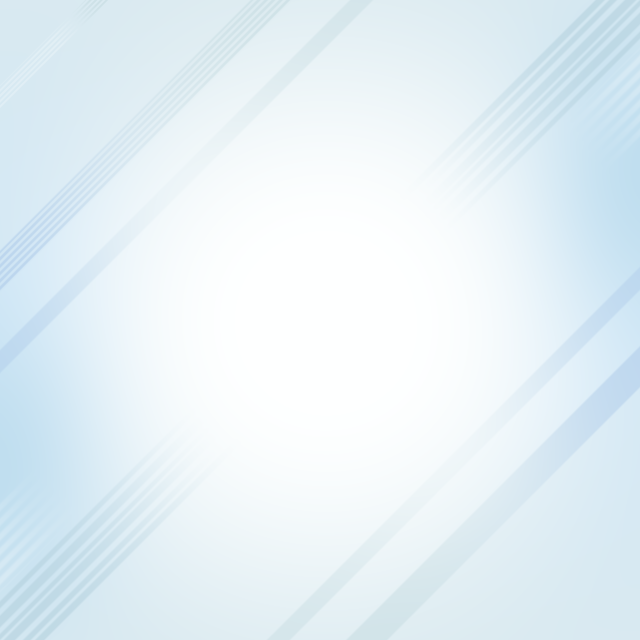
Write a three.js fragment shader that draws this background.

```glsl
#define GLOW_CENTER vec2(0.51, 0.495)
#define GLOW_INNER 0.12
#define GLOW_OUTER 0.64
#define EDGE_SOFT 0.0028
#define STREAK_COUNT 6
#define STREAK_STEP 0.0235
#define STREAK_STRENGTH 0.58
#define PINSTRIPE_STEP 0.0115
#define HATCH_STEP 0.0085

varying vec2 vUv;

const vec3 WHITE = vec3(0.995, 1.0, 1.0);
const vec3 MIST = vec3(0.858, 0.918, 0.941);
const vec3 SKY = vec3(0.805, 0.900, 0.965);
const vec3 POOL = vec3(0.735, 0.862, 0.932);
const vec3 TEAL_GREY = vec3(0.785, 0.868, 0.890);
const vec3 PERIWINKLE = vec3(0.695, 0.805, 0.920);
const vec3 STREAK_TINT = vec3(0.700, 0.815, 0.865);

float hash(float n) {
  n = fract(n * 0.1031);
  n *= n + 33.33;
  return fract(n * (n + n));
}

// Soft-edged bar of the given half width.
float bar(float x, float center, float halfWidth) {
  return 1.0 - smoothstep(halfWidth - EDGE_SOFT, halfWidth + EDGE_SOFT, abs(x - center));
}

// Repeated lines with smooth sides.
float lines(float x, float period) {
  return smoothstep(0.08, 0.40, abs(fract(x / period) - 0.5));
}

vec3 backdrop(vec2 p) {
  vec2 q = p - 0.5;
  float rim = smoothstep(GLOW_INNER, GLOW_OUTER, length(p - GLOW_CENTER));
  float sideways = smoothstep(0.12, 0.48, abs(q.x));
  float level = exp(-q.y * q.y * 6.0);
  vec3 color = mix(WHITE, mix(MIST, SKY, sideways * level), rim);

  // Deeper blue pools on opposite sides.
  vec2 folded = q.x < 0.0 ? -q : q;
  vec2 offset = (folded - vec2(0.52, 0.23)) / vec2(0.15, 0.22);
  return mix(color, POOL, 0.85 * exp(-dot(offset, offset)));
}

// Streaks that fade in from the center toward two opposite corners.
vec3 addStreaks(vec3 color, float across, float along) {
  float flip = along < 1.0 ? -1.0 : 1.0;
  float s = across * flip;
  float t = 1.0 + abs(along - 1.0);
  for (int i = 0; i < STREAK_COUNT; i++) {
    float k = float(i);
    float center = -0.064 + STREAK_STEP * k + 0.005 * (hash(k + 7.0) - 0.5);
    float width = 0.0045 + 0.0055 * hash(k + 3.0);
    float start = 1.26 + 0.10 * hash(k + 11.0);
    float fade = smoothstep(start, 1.92, t);
    color = mix(color, STREAK_TINT, STREAK_STRENGTH * fade * bar(s, center, width));
  }
  // Pale stripes beside the streaks.
  float pale = bar(s, 0.145, 0.07) * smoothstep(1.66, 1.88, t);
  return mix(color, WHITE, 0.25 * pale * lines(s, 0.023));
}

void main() {
  float across = vUv.x - vUv.y;
  float along = vUv.x + vUv.y;
  float reach = abs(along - 1.0);
  vec3 color = backdrop(vUv);
  vec3 bandTint = mix(TEAL_GREY, PERIWINKLE, smoothstep(0.15, 0.50, abs(vUv.x - 0.5)));

  // Veil over the two outer corners.
  float veil = smoothstep(0.52, 0.62, abs(across));
  color = mix(color, MIST, 0.30 * veil);

  // Matching narrow bands on both sides of the glow.
  float narrow = bar(abs(across), 0.435, 0.018);
  color = mix(color, bandTint, narrow * mix(0.11, 0.50, smoothstep(0.0, 0.56, reach)));

  // Wide band at the lower right.
  float wide = bar(across, 0.573, 0.032);
  color = mix(color, bandTint, wide * mix(0.28, 0.60, smoothstep(0.0, 0.42, reach)));

  // Pinstripes at the upper left.
  float pinArea = bar(across, -0.576, 0.032);
  float pin = pinArea * (0.2 + 0.8 * lines(across + 0.607, PINSTRIPE_STEP));
  color = mix(color, bandTint, pin * mix(0.36, 0.68, smoothstep(0.0, 0.42, reach)));

  // Fine hatch near the upper left corner.
  float hatch = bar(across, -0.848, 0.018) * lines(across, HATCH_STEP);
  color = mix(color, WHITE, 0.25 * hatch * (1.0 - smoothstep(1.02, 1.10, along)));
  color = mix(color, TEAL_GREY, 0.70 * hatch * smoothstep(1.07, 1.15, along));

  color = addStreaks(color, across, along);
  gl_FragColor = vec4(color, 1.0);
}
```
